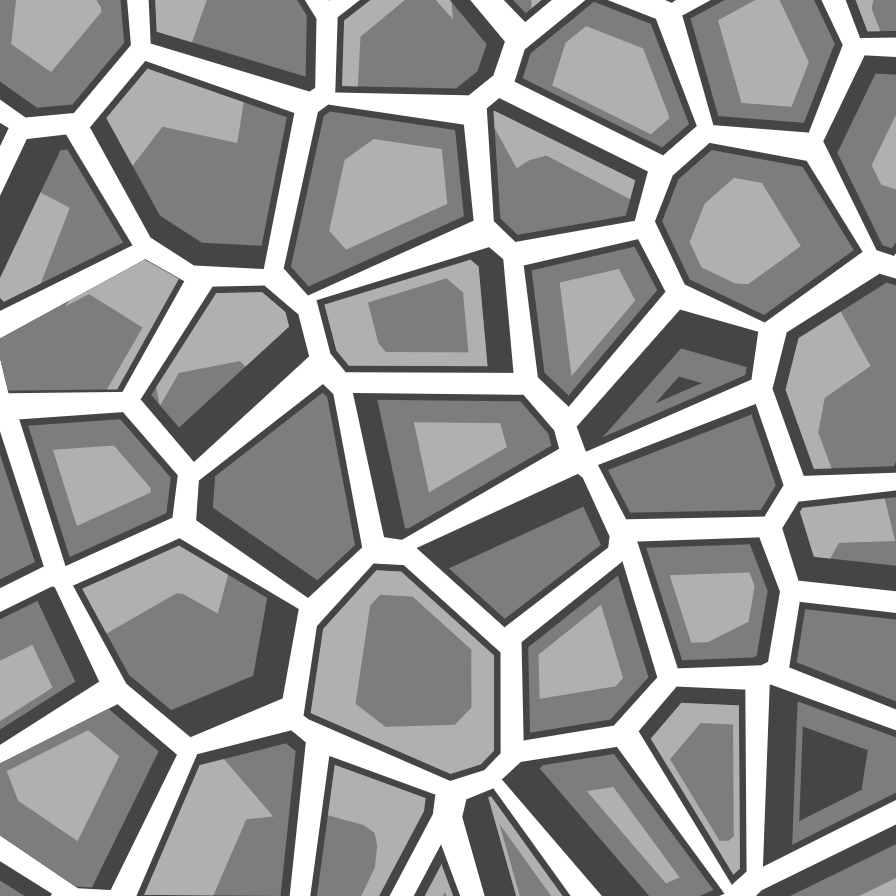
A WebGL 1 fragment shader for this texture:

```glsl
precision highp float;
uniform vec2 u_resolution;

#define STONES 5.7    // stones across the canvas
#define JITTER 0.88   // scatter of the stone centres
#define GAP 0.068     // half width of the joints
#define TILT 0.09     // how far joint sides lean
#define RIM 0.042     // thin dark outline
#define SHADOW 0.21   // extra dark on the shaded side
#define FACET 0.31    // inset of a central facet
#define STRIP 0.72    // depth of a lit strip

const vec3 JOINT = vec3(1.0);
const vec3 DARK = vec3(0.27);
const vec3 MID = vec3(0.49);
const vec3 LIGHT = vec3(0.69);

vec2 hash2(vec2 p) {
  vec2 q = vec2(dot(p, vec2(127.1, 311.7)), dot(p, vec2(269.5, 183.3)));
  return fract(sin(q) * 43758.545);
}

vec2 stoneCentre(vec2 id) {
  return id + 0.5 + JITTER * (hash2(id) - 0.5);
}

vec2 heading(float angle) {
  return vec2(cos(angle), sin(angle));
}

// Cell of the nearest stone centre
vec2 nearestStone(vec2 p) {
  vec2 base = floor(p), best = base;
  float bestDist = 1e3;
  for (int y = -2; y <= 2; y++) {
    for (int x = -2; x <= 2; x++) {
      vec2 id = base + vec2(x, y);
      float dist = length(stoneCentre(id) - p);
      if (dist < bestDist) {
        bestDist = dist;
        best = id;
      }
    }
  }
  return best;
}

void main() {
  float pixel = STONES / u_resolution.y;
  vec2 p = gl_FragCoord.xy * pixel + 13.0;
  vec2 id = nearestStone(p);
  vec2 centre = stoneCentre(id);

  // Character of this stone
  vec2 look = hash2(id + 41.3);
  vec2 kind = hash2(id + 87.9);
  vec2 turn = hash2(id + 23.7);
  vec2 shadeDir = heading(6.2832 * turn.x);
  vec2 lightDir = heading(3.1416 * turn.y);
  float rim = RIM * step(0.1, look.x);
  float shadow = SHADOW * look.y * look.y;

  // Kinds: central facet, lit strip, light ring, plain
  float facetInset = 0.0, coreInset = 0.0, coreLean = 0.0;
  if (kind.x < 0.4) {
    facetInset = FACET;
    coreInset = 40.0;
  } else if (kind.x < 0.77) {
    coreLean = STRIP;
  } else if (kind.x < 0.9) {
    coreInset = FACET;
  }

  // Nested polygons, each an intersection of half planes
  float stone = 1e3, body = 1e3, facet = 1e3, core = 1e3;
  for (int y = -2; y <= 2; y++) {
    for (int x = -2; x <= 2; x++) {
      if (x == 0 && y == 0) continue;
      vec2 other = id + vec2(x, y);
      vec2 span = stoneCentre(other) - centre;
      vec2 normal = normalize(span);
      vec2 fromMid = p - centre - 0.5 * span;
      float along = dot(fromMid, vec2(-normal.y, normal.x));
      float reach = max(0.5 * length(span) - GAP, 0.05);
      vec2 edge = hash2(id * 3.17 + other * 1.73);

      float side = -dot(fromMid, normal) - GAP - TILT * (2.0 * edge.x - 1.0) * along;
      float inner = side - rim - shadow * max(dot(normal, shadeDir), 0.0);
      float uneven = 0.5 + edge.y;
      float lit = max(dot(normal, lightDir), 0.0);
      float lean = lit * coreLean * (reach + 0.5 * (edge.y - 0.5) * along);

      stone = min(stone, side);
      body = min(body, inner);
      facet = min(facet, inner - reach * facetInset * uneven);
      core = min(core, inner + 0.02 - reach * coreInset * uneven - lean);
    }
  }

  // Slanted cut that ends a lit strip
  if (coreLean > 0.0) {
    vec2 cutDir = heading(3.1416 * turn.y + 1.3 * sign(kind.y - 0.5));
    facet = min(facet, dot(p - centre, cutDir) + 0.27);
  }

  // Paint from the joints inward
  vec4 cover = clamp(vec4(stone, body, facet, core) / pixel + 0.5, 0.0, 1.0);
  vec3 facetColor = (facetInset > 0.0 && kind.y < 0.1) ? DARK : LIGHT;
  vec3 color = mix(JOINT, DARK, cover.x);
  color = mix(color, MID, cover.y);
  color = mix(color, facetColor, cover.z * (1.0 - cover.w));
  gl_FragColor = vec4(color, 1.0);
}
```
